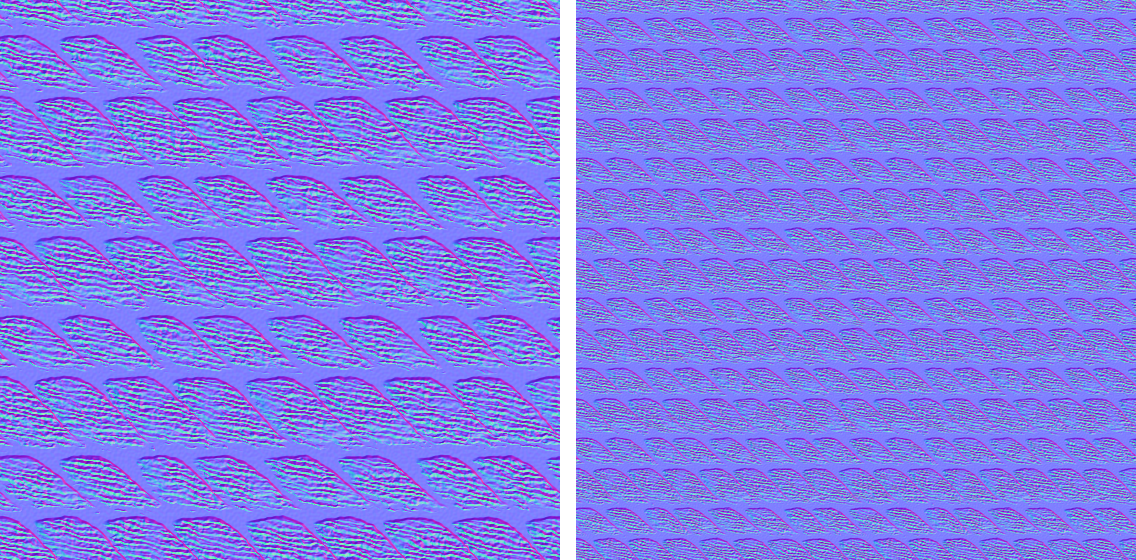
Left, the tile; right, the same tile 2 across and 2 down.
A Shadertoy shader for this texture map:

```glsl
// Tangent-space normal map of twisted yarn: slanted, overlapping leaf-shaped strands
// in eight columns and eight rows of alternating height. A height field is built from
// two edge curves per strand plus ragged fibres, then differentiated into a normal.

const float TAU = 6.2831853;
const float SIZE = 768.0;      // design units across the canvas
const float COLUMN = 96.0;     // spacing of strands along a row
const float ROW_PAIR = 192.0;  // one short row plus one tall row
const float SHORT_ROW = 84.0;

float hash(vec2 p) {
    return fract(sin(dot(p, vec2(127.1, 311.7))) * 43758.5);
}

float cornerRamp(vec2 cell, vec2 offset, float period) {
    float angle = TAU * hash(mod(cell, period));
    return dot(vec2(cos(angle), sin(angle)), offset);
}

// Gradient noise that wraps after a whole number of cells
float noise(vec2 p, float period) {
    vec2 i = floor(p), f = p - i;
    vec2 w = f * f * f * (f * (f * 6.0 - 15.0) + 10.0);
    vec2 e = vec2(1.0, 0.0);
    float low = mix(cornerRamp(i, f, period),
                    cornerRamp(i + e, f - e, period), w.x);
    float high = mix(cornerRamp(i + e.yx, f - e.yx, period),
                     cornerRamp(i + 1.0, f - 1.0, period), w.x);
    return mix(low, high, w.y);
}

// Upper rim of a strand: a low arch followed by a long slope to the tip
float upperEdge(float t) {
    float rise = max(1.0 - t / 0.32, 0.0);
    float s = max((t - 0.32) / 0.68, 0.0);
    return 7.0 * rise * rise + 93.0 * s * s * (2.2 - 1.2 * s);
}

float lowerEdge(float t) {
    return 7.0 + 92.0 * (1.0 - pow(1.0 - t, 4.5));
}

// Ridges along the strand, steeper on their lower side and broken up by grain
float fibres(vec2 along, vec2 seed) {
    float wobble = noise(along / vec2(40.0, 15.0) + seed, 512.0);
    float grain = noise(along / vec2(7.0, 4.0) + seed.yx, 512.0);
    float fuzz = noise(along / vec2(4.0, 3.0) + seed.yx + 90.0, 512.0);
    float phase = TAU * (along.y / 8.0 + 0.75 * wobble);
    return 1.5 * (sin(phase) - 0.25 * sin(2.0 * phase)) + 2.8 * grain + 1.1 * fuzz;
}

// Height of one strand; q is measured from its upper left corner, y downwards
float strand(vec2 q, float width, float stretch, vec2 seed, float roughness) {
    float t = q.x / width;
    if (t <= 0.0 || t >= 1.0) return 0.0;
    vec2 along = vec2(q.x, q.y - 0.25 * q.x + 0.0004 * q.x * q.x);
    float fray = 14.0 * noise(along / vec2(22.0, 6.0) + seed + 60.0, 512.0);
    float belowRim = (q.y - stretch * upperEdge(t)) / 1.2;
    float aboveBase = stretch * lowerEdge(t) - q.y + fray * smoothstep(0.0, 0.2, t);
    if (belowRim <= 0.0 || aboveBase <= 0.0) return 0.0;
    float body = 4.6 * smoothstep(0.0, 3.8, belowRim)
                     * smoothstep(0.0, 34.0, aboveBase);
    float cover = smoothstep(1.5, 6.0, belowRim) * smoothstep(0.0, 6.0, aboveBase);
    return max(body + roughness * cover * fibres(along, seed), 0.0);
}

float height(vec2 p) {
    vec2 uv = p / SIZE;
    float speckle = 0.25 * noise(uv * 160.0, 160.0);
    p += 2.5 * vec2(noise(uv * 32.0, 32.0), noise(uv * 32.0 + 11.0, 32.0));
    p += 1.4 * vec2(noise(uv * 100.0, 100.0), noise(uv * 100.0 + 31.0, 100.0));
    float roughness = mix(0.45, 1.15, smoothstep(-0.35, 0.1, noise(uv * 20.0, 20.0)));

    // Find the row
    float pairY = p.y - 48.0;
    float pairIndex = floor(pairY / ROW_PAIR);
    float y = pairY - pairIndex * ROW_PAIR;
    bool tall = y >= SHORT_ROW;
    if (tall) y -= SHORT_ROW;
    float rowSeed = 2.0 * mod(pairIndex, 4.0) + (tall ? 1.0 : 0.0);
    float stretch = tall ? 1.0 : 0.78;
    float rowStart = tall ? 42.0 : -21.0;
    vec4 shifts = tall ? vec4(2.0, 1.0, 0.0, 4.0) : vec4(-2.0, 2.0, 13.0, -5.0);
    vec4 widths = tall ? vec4(167.0, 172.0, 167.0, 167.0)
                       : vec4(160.0, 154.0, 136.0, 152.0);

    // Overlap the neighbouring strands
    float column = floor((p.x - rowStart) / COLUMN);
    float top = 0.0;
    for (int i = -2; i <= 1; i++) {
        float k = column + float(i);
        int kind = int(mod(k, 4.0));
        vec2 seed = vec2(mod(k, 8.0) * 29.0, rowSeed * 37.0) + 40.0;
        float x = p.x - rowStart - k * COLUMN - shifts[kind];
        top = max(top, strand(vec2(x, y), widths[kind], stretch, seed, roughness));
    }
    return top + speckle;
}

void mainImage(out vec4 fragColor, in vec2 fragCoord) {
    vec2 uv = fragCoord / iResolution.xy;
    vec2 p = SIZE * vec2(uv.x, 1.0 - uv.y);

    // Central differences, wide enough to soften the edges
    vec2 stepSize = vec2(0.7, 0.0);
    vec2 slope = vec2(height(p + stepSize) - height(p - stepSize),
                      height(p + stepSize.yx) - height(p - stepSize.yx))
                 / (2.0 * stepSize.x);
    vec3 normal = normalize(vec3(-slope, 1.0));
    fragColor = vec4(normal * 0.5 + 0.5, 1.0);
}
```
